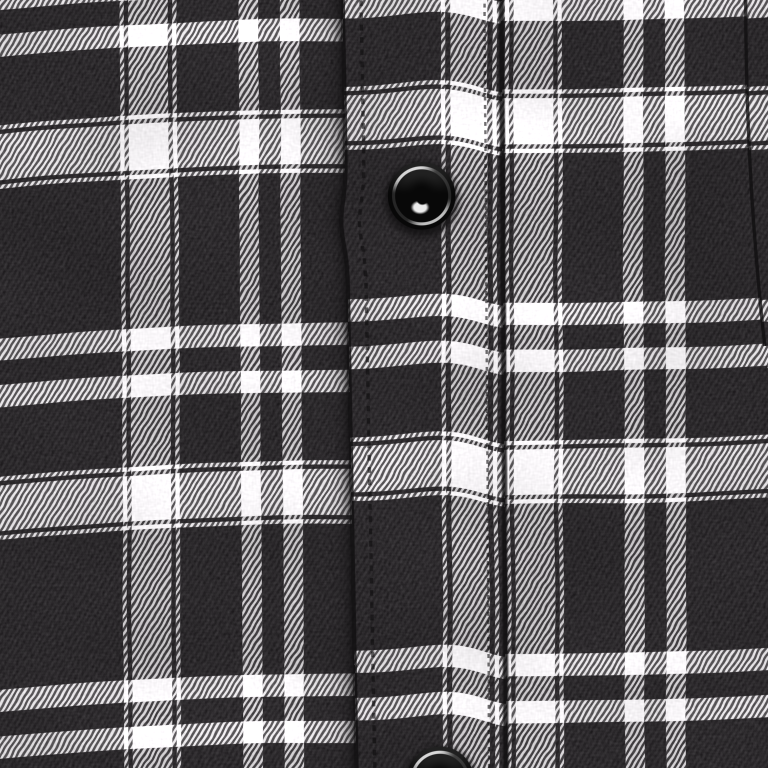
Write a Shadertoy shader that draws this texture.

```glsl
// Black and white plaid twill shirt front: a left panel, a buttoned placket and a right panel.
// Warp and weft stripes are interlaced by a diagonal twill wave, so their crossings turn
// solid white; folds shift the weft, then seams, stitches and glossy buttons go on top.

const float WARP_PERIOD = 0.5;
const float WEFT_PERIOD = 0.457;
const float TWILL_PITCH = 0.0073;
const vec3 DARK_YARN = vec3(0.17, 0.16, 0.17);
const vec3 LIGHT_YARN = vec3(0.98, 0.97, 0.98);
const vec3 SEAM_BLACK = vec3(0.06, 0.055, 0.06);

vec2 hashGradient(vec2 cell) {
    vec3 q = fract(vec3(cell.xyx) * vec3(0.1031, 0.103, 0.0973));
    q += dot(q, q.yzx + 33.33);
    return fract((q.xx + q.yz) * q.zy) * 2.0 - 1.0;
}

float gradientNoise(vec2 p) {
    vec2 i = floor(p), f = fract(p);
    vec2 u = f * f * f * (f * (f * 6.0 - 15.0) + 10.0);
    vec2 e = vec2(0.0, 1.0);
    float low = mix(dot(hashGradient(i), f), dot(hashGradient(i + e.yx), f - e.yx), u.x);
    float high = mix(dot(hashGradient(i + e), f - e), dot(hashGradient(i + 1.0), f - 1.0), u.x);
    return mix(low, high, u.y);
}

// Coverage of a line of given half width at signed distance d.
float line(float d, float halfWidth, float aa) {
    return 1.0 - smoothstep(halfWidth - aa, halfWidth + aa, abs(d));
}

// Wide stripe flanked by a thin line on each side.
float wideStripe(float d, float core, float flank, float aa) {
    return max(line(d, core, aa), line(abs(d) - flank, 0.0028, aa));
}

// One plaid repeat: a wide stripe followed by a pair of narrow ones.
float plaidStripes(float t, float period, float core, float flank, vec2 pair, float narrow, float aa) {
    t = mod(t + 0.1, period) - 0.1;
    float twin = max(line(t - pair.x, narrow, aa), line(t - pair.y, narrow, aa));
    return max(wideStripe(t, core, flank, aa), twin);
}

// Dashed line running along one axis.
float stitches(float d, float along, float halfWidth, float pitch, float aa) {
    float dash = smoothstep(-0.3, 0.5, sin(6.2832 * along / pitch));
    return line(d, halfWidth, aa) * dash;
}

// Height of the wide weft stripe at x, bent by the folds of each panel.
float weftHeight(float x, float edge, float seam) {
    if (x < edge) {
        float s = 1.0 - x / 0.445;
        return 0.8164 - 0.021 * s * s;
    }
    if (x < seam) {
        float s = (x - edge) / (seam - edge);
        return 0.846 + 0.008 * sin(4.4 * s * s);
    }
    float s = (x - seam) / (1.0 - seam);
    return 0.842 + 0.008 * s * s;
}

// Glossy dark button with a raised rim and a window reflection.
vec3 addButton(vec3 base, vec2 q, float radius, float aa) {
    float r = length(q) / radius;
    float soft = aa / radius;
    float shadow = 1.0 - smoothstep(0.85, 1.3, length(q + vec2(0.0, 0.005)) / radius);
    vec3 col = mix(base, SEAM_BLACK, 0.8 * shadow);
    vec2 dir = q / max(length(q), 1e-4);
    float arc = smoothstep(0.5, 0.95, abs(dot(dir, normalize(vec2(0.45, -0.9)))));
    float rim = line(r - 0.83, 0.045, soft) * (0.12 + 0.6 * arc);
    float blob = 1.0 - smoothstep(0.6, 1.1, length((q - vec2(-0.002, -0.015)) / vec2(0.012, 0.009)));
    blob *= smoothstep(0.006, 0.009, length(q - vec2(0.001, -0.004)));
    float sheen = 0.1 * smoothstep(0.2, 0.7, r) * smoothstep(0.0, 1.0, dir.y);
    vec3 face = vec3(0.03) + rim + sheen + 0.9 * blob;
    return mix(col, face, 1.0 - smoothstep(1.0 - soft, 1.0 + soft, r));
}

void mainImage(out vec4 fragColor, in vec2 fragCoord) {
    vec2 p = fragCoord / iResolution.y;
    float aa = 0.75 / iResolution.y;
    float drop = 1.0 - p.y;

    // Panel borders
    float bulge = (p.y - 0.71) / 0.04;
    float edge = 0.446 + 0.018 * drop - 0.007 * exp(-bulge * bulge);
    float seam = 0.653 + 0.006 * drop + 0.001 * gradientNoise(vec2(p.y * 12.0, 3.0));
    float pocket = 0.971 + 0.055 * drop * drop / 0.45;

    // Stripes, with slight wobble of the cloth
    vec2 wobble = 0.0025 * vec2(gradientNoise(p * 7.0), gradientNoise(p * 7.0 + 19.0));
    float lean = 0.006 * (drop - 0.3) * (1.0 - 0.5 * step(edge, p.x));
    float x = p.x + wobble.x - lean;
    float warp = plaidStripes(x - 0.195, WARP_PERIOD, 0.026, 0.0345, vec2(0.13, 0.184), 0.0128, aa);
    if (p.x > edge && p.x < seam) warp = wideStripe(x - 0.611, 0.024, 0.0335, aa);
    float y = weftHeight(p.x, edge, seam) - p.y + wobble.y - 0.003 * step(pocket, p.x);
    float weft = plaidStripes(y, WEFT_PERIOD, 0.030, 0.0385, vec2(0.251, 0.312), 0.0145, aa);

    // Twill interlacing
    float phase = (p.x - 0.6 * p.y) / TWILL_PITCH + 0.35 * gradientNoise(p * 60.0);
    float twill = mix(0.2, 0.9, smoothstep(-0.9, 0.9, sin(6.2832 * phase)));
    vec3 col = mix(DARK_YARN, LIGHT_YARN, mix(warp, weft, twill));

    // Yarn grain and broad cloth shading
    float grain = gradientNoise(p * vec2(140.0, 330.0)) + gradientNoise(p * vec2(330.0, 140.0) + 7.0);
    col += 0.05 * grain + 0.05 * (twill - 0.5) * (1.0 - max(warp, weft));
    col *= 1.0 + 0.12 * gradientNoise(p * vec2(5.0, 9.0) + 4.0);

    // Placket edge, seams and stitching
    float fold = step(p.x, edge) * exp((p.x - edge) / 0.009);
    float dark = max(0.85 * fold, 0.8 * line(p.x - edge, 0.003, aa));
    dark = max(dark, 0.65 * stitches(p.x - edge - 0.024, p.y, 0.0022, 0.016, aa));
    dark = max(dark, 0.8 * line(p.x - seam, 0.0035, 2.0 * aa));
    dark = max(dark, 0.6 * stitches(p.x - seam + 0.022, p.y, 0.0016, 0.011, aa));
    dark = max(dark, 0.8 * step(0.55, p.y) * line(p.x - pocket, 0.0022, aa));
    col = mix(col, SEAM_BLACK, dark);

    for (int i = 0; i < 2; i++) {
        vec2 center = vec2(0.549, 0.745) + float(i) * vec2(0.024, -0.761);
        col = addButton(col, p - center, 0.044, aa);
    }
    fragColor = vec4(clamp(col, 0.0, 1.0), 1.0);
}
```
